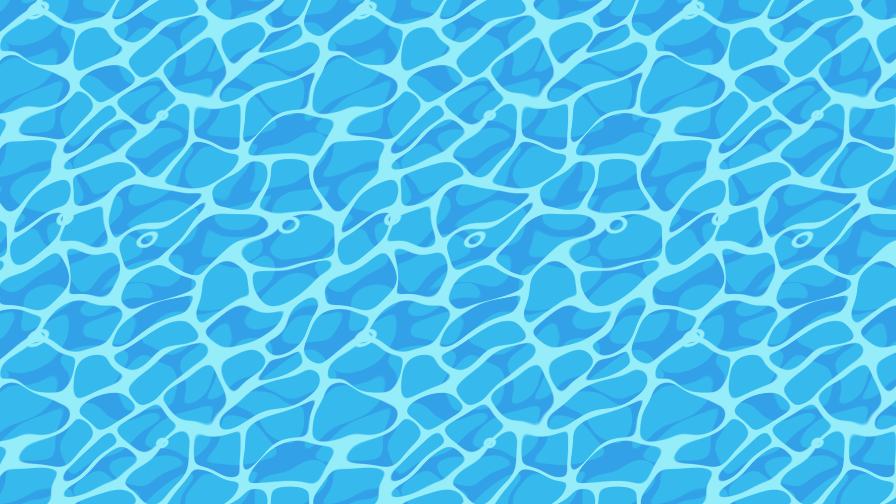
A Shadertoy shader for this texture:

```glsl
const float TAU = 6.2831853;
const float TILE_HEIGHT = 0.65;               // one repeat, in canvas heights
const vec2 FLOW = vec2(0.883, 0.469);         // direction the ripples stretch along
const vec3 WATER = vec3(0.21, 0.73, 0.93);
const vec3 SHADOW = vec3(0.20, 0.63, 0.91);
const vec3 GLINT = vec3(0.59, 0.93, 0.98);

vec2 hash2(vec2 cell, float seed) {
    vec2 h = vec2(dot(cell, vec2(127.1, 311.7)), dot(cell, vec2(269.5, 183.3)));
    return fract(sin(h + seed * 17.3) * 43758.55);
}

// Shortens vectors along the flow, so that round shapes become long
vec2 squash(vec2 v, float amount) {
    return v - FLOW * dot(v, FLOW) * amount;
}

// Layered sines that repeat with the tile
vec2 sway(vec2 p, float phase) {
    vec2 broad = sin(TAU * vec2(dot(p, vec2(1, 2)), dot(p, vec2(2, -1))) + phase);
    vec2 middle = sin(TAU * vec2(dot(p, vec2(-2, 4)), dot(p, vec2(4, 1))) + phase * 2.3);
    vec2 fine = sin(TAU * vec2(dot(p, vec2(3, 7)), dot(p, vec2(6, -5))) + phase * 3.7);
    return 0.022 * broad + 0.011 * middle + 0.005 * fine;
}

// Swelling and thinning of the lines, about -1 to 1
float swell(vec2 p, float phase) {
    float a = sin(TAU * dot(p, vec2(3, -4)) + phase);
    float b = sin(TAU * dot(p, vec2(5, 3)) + phase * 1.7);
    float c = sin(TAU * dot(p, vec2(-2, 7)) + phase * 2.9);
    return (a + b + c) / 2.4;
}

vec2 cellPoint(vec2 cell, vec2 grid, float seed) {
    return (cell + 0.06 + 0.88 * hash2(mod(cell, grid), seed)) / grid;
}

// Distance to the walls of stretched cells, rounded where walls meet
float cellWalls(vec2 p, vec2 grid, float seed, float stretch, float sharpness) {
    vec2 home = floor(p * grid);
    vec2 nearCell = home;
    vec2 nearOffset = vec2(0.0);
    float nearest = 1e3;
    for (int y = -2; y <= 2; y++)
    for (int x = -2; x <= 2; x++) {
        vec2 cell = home + vec2(x, y);
        vec2 offset = squash(cellPoint(cell, grid, seed) - p, stretch);
        float d = dot(offset, offset);
        if (d < nearest) {
            nearest = d;
            nearCell = cell;
            nearOffset = offset;
        }
    }
    float total = 0.0;
    for (int y = -2; y <= 2; y++)
    for (int x = -2; x <= 2; x++) {
        if (x == 0 && y == 0) continue;
        vec2 cell = nearCell + vec2(x, y);
        vec2 offset = squash(cellPoint(cell, grid, seed) - p, stretch);
        vec2 across = offset - nearOffset;
        float wall = dot(0.5 * (offset + nearOffset), across)
                   / max(length(squash(across, stretch)), 1e-4);
        total += exp(-sharpness * wall);
    }
    return -log(max(total, 1e-30)) / sharpness;
}

// Loose oval rings, in some squares of a coarse grid
float looseRings(vec2 p, vec2 grid, float seed) {
    vec2 cell = floor(p * grid);
    vec2 id = mod(cell, grid);
    vec2 centre = (cell + 0.3 + 0.4 * hash2(id, seed)) / grid;
    vec2 kind = hash2(id, seed + 5.0);
    float radius = mix(0.009, 0.019, kind.y);
    float ring = abs(length(squash(p - centre, 0.4)) - radius) - 0.0045;
    return kind.x < 0.55 ? ring : 1.0;
}

float cover(float d, float softness) {
    return smoothstep(softness, -softness, d);
}

void mainImage(out vec4 fragColor, in vec2 fragCoord) {
    vec2 p = fragCoord / (iResolution.y * TILE_HEIGHT);
    float softness = 0.75 / (iResolution.y * TILE_HEIGHT);

    // Broad shadow web on the floor of the pool
    vec2 deep = p + sway(p, 4.1);
    float shadow = cellWalls(deep, vec2(5, 7), 3.0, 0.42, 65.0);
    shadow -= 0.0075 + 0.0085 * swell(p, 2.0);

    // Bright web of light on the surface
    vec2 surface = p + sway(p, 0.7);
    float glint = cellWalls(surface, vec2(5, 8), 8.0, 0.42, 95.0);
    glint -= 0.0066 + 0.0045 * swell(p, 5.2);
    glint = min(glint, looseRings(p + 0.4 * sway(p, 1.9), vec2(3, 3), 2.0));

    vec3 color = mix(WATER, SHADOW, cover(shadow, softness));
    color = mix(color, GLINT, cover(glint, softness));
    fragColor = vec4(color, 1.0);
}
```
